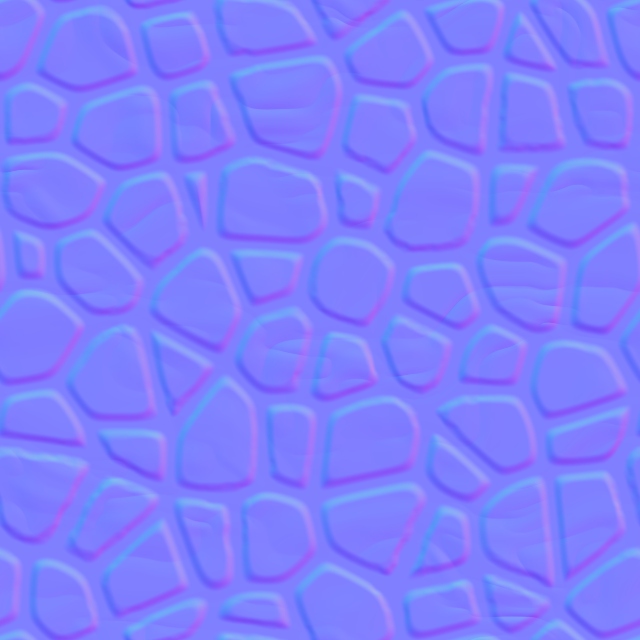
This texture map is drawn by a Shadertoy shader. Its source:

```glsl
// Tangent-space normal map of rounded, irregular cobblestones with chipped rims.

#define STONES 8.0        // stones across one tile
#define JITTER 0.84       // irregularity of stone placement
#define SIZE_SPREAD 0.36  // difference between large and small stones
#define ROUNDING 0.0065   // softness of stone corners
#define GAP 0.001         // half width of the flat groove
#define BEVEL 0.0195      // width of the sloping rim
#define RIM_TILT 0.34     // steepest slope of the rim
#define BEND 0.03         // large-scale distortion of the layout
#define CHIP_DEPTH 0.0065 // roughness of broken rims
#define CREASE 0.0042     // height of the surface creases

vec3 hash3(vec2 p) {
    vec3 q = fract(vec3(p.xyx + 17.3) * vec3(0.1031, 0.1030, 0.0973));
    q += dot(q, q.yxz + 33.33);
    return fract((q.xxy + q.yzz) * q.zyx);
}

// Value noise that repeats after the given number of cells.
float noise(vec2 p, vec2 period) {
    vec2 i = floor(p), f = fract(p);
    vec2 u = f * f * f * (f * (f * 6.0 - 15.0) + 10.0);
    float a = hash3(mod(i, period)).x;
    float b = hash3(mod(i + vec2(1, 0), period)).x;
    float c = hash3(mod(i + vec2(0, 1), period)).x;
    float d = hash3(mod(i + vec2(1, 1), period)).x;
    return mix(mix(a, b, u.x), mix(c, d, u.x), u.y);
}

float tiled(vec2 p, vec2 freq) { return noise(p * freq, freq); }

// Stone centre in xy, size weight in z.
vec3 site(vec2 cell) {
    vec3 h = hash3(mod(cell, STONES));
    return vec3(cell + 0.5 + JITTER * (h.xy - 0.5), SIZE_SPREAD * h.z);
}

float power(vec2 p, vec3 s) { return dot(p - s.xy, p - s.xy) - s.z; }

// Rounded distance to the stone border in x, its gradient in yz.
vec3 stoneBorder(vec2 uv) {
    vec2 p = uv * STONES, home = floor(p), owner = home;
    float best = 1e5;
    for (int y = -2; y <= 2; y++)
    for (int x = -2; x <= 2; x++) {
        vec2 cell = home + vec2(x, y);
        float w = power(p, site(cell));
        if (w < best) { best = w; owner = cell; }
    }
    vec3 own = site(owner);
    float total = 0.0;
    vec2 slope = vec2(0.0);
    for (int y = -2; y <= 2; y++)
    for (int x = -2; x <= 2; x++) {
        if (x == 0 && y == 0) continue;
        vec3 other = site(owner + vec2(x, y));
        vec2 away = own.xy - other.xy;
        float span = max(length(away), 0.01);
        float d = (power(p, other) - best) / (2.0 * span * STONES);
        float weight = exp(-d / ROUNDING);
        total += weight;
        slope += weight * away / span;
    }
    float inset = 0.003 * hash3(mod(owner, STONES) + 40.0).y;
    return vec3(-ROUNDING * log(max(total, 1e-20)) - inset, slope / max(total, 1e-20));
}

// Ragged bites, limited to some stretches of rim.
float chips(vec2 p) {
    float patchy = smoothstep(0.4, 0.8, tiled(p + 0.37, vec2(11)));
    float rough = 0.6 * tiled(p, vec2(37)) + 0.4 * tiled(p, vec2(73));
    return -CHIP_DEPTH * patchy * rough;
}

// Shallow, wavering folds with crisp ridges.
float creases(vec2 p) {
    p += 0.11 * vec2(tiled(p, vec2(5)), tiled(p + 0.53, vec2(6)));
    p += 0.02 * vec2(tiled(p, vec2(17)), tiled(p + 0.53, vec2(19)));
    float broad = tiled(p, vec2(7, 13)) - 0.5;
    float fine = tiled(p + 0.21, vec2(14, 27)) - 0.5;
    float patchy = smoothstep(0.3, 0.8, tiled(p + 0.71, vec2(8)));
    return CREASE * (sqrt(broad * broad + 0.0003)
         + 0.8 * patchy * sqrt(fine * fine + 0.0003));
}

void mainImage(out vec4 fragColor, in vec2 fragCoord) {
    vec2 uv = fragCoord / iResolution.y;
    vec2 e = vec2(0.001, 0.0);

    // Bent layout gives stones varied proportions and curved sides.
    vec2 bend = vec2(tiled(uv, vec2(4)), tiled(uv + 0.43, vec2(4))) - 0.5;
    vec3 border = stoneBorder(uv + BEND * bend);

    // Rim slope, roughened by the chips.
    float chip = chips(uv);
    vec2 chipSlope = vec2(chips(uv + e.xy), chips(uv + e.yx)) - chip;
    float t = clamp((border.x + chip - GAP) / BEVEL, 0.0, 1.0);
    float rim = 16.0 * t * t * (1.0 - t) * (1.0 - t);
    vec2 inward = 1.2 * border.yz / (length(border.yz) + 0.2) + chipSlope / e.x;
    inward.x *= 0.85;

    // Creases fade inside the grooves.
    vec2 fold = vec2(creases(uv + e.xy), creases(uv + e.yx)) - creases(uv);
    float onStone = mix(0.25, 1.0, smoothstep(0.0, 1.0, t));

    vec2 tilt = -RIM_TILT * rim * inward - onStone * fold / e.x;
    tilt /= max(1.0, length(tilt) / 0.6);
    vec3 normal = vec3(tilt, sqrt(1.0 - dot(tilt, tilt)));
    fragColor = vec4(0.5 + 0.5 * normal, 1.0);
}
```
